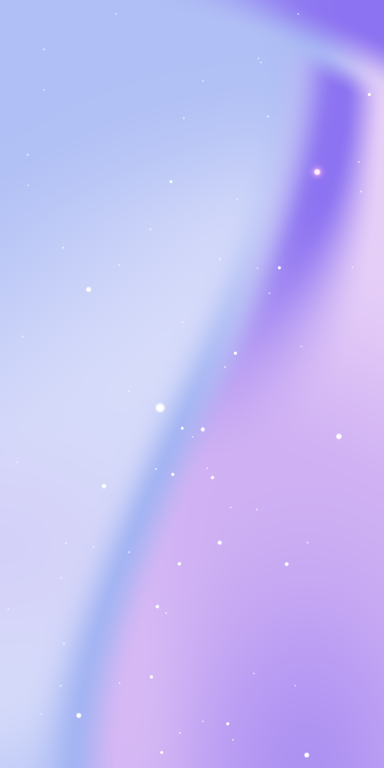
Reproduce this background procedurally as a Shadertoy shader.

```glsl
const vec3 SKY = vec3(0.69, 0.75, 0.96);
const vec3 PALE = vec3(0.84, 0.86, 0.98);
const vec3 LAVENDER = vec3(0.83, 0.81, 0.97);
const vec3 RIDGE = vec3(0.63, 0.70, 0.95);
const vec3 ORCHID = vec3(0.82, 0.70, 0.955);
const vec3 BLUSH = vec3(0.90, 0.81, 0.97);
const vec3 ROSE = vec3(0.87, 0.76, 0.96);
const vec3 LILAC = vec3(0.68, 0.57, 0.95);
const vec3 VIOLET = vec3(0.55, 0.45, 0.945);

float hash(vec2 p) {
    vec3 q = fract(p.xyx * vec3(0.1031, 0.1030, 0.0973));
    q += dot(q, q.yzx + 33.33);
    return fract((q.x + q.y) * q.z);
}

// Soft elliptical falloff
float glow(vec2 p, vec2 center, vec2 radius) {
    vec2 q = (p - center) / radius;
    return exp(-dot(q, q));
}

// Horizontal position of the sweeping fold at a given height
float foldEdge(float y) {
    return mix(0.19, 0.78, smoothstep(-0.02, 0.95, y));
}

// Lower rim of the violet corner at the top right
float cornerRim(float x) {
    return 1.0 - 0.09 * pow(max(x - 0.45, 0.0) / 0.55, 1.5);
}

vec3 leftSheet(vec2 uv, float d) {
    float pale = 1.0 - smoothstep(0.35, 0.85, uv.y - 0.4 * uv.x);
    pale *= 1.0 - smoothstep(0.70, 0.95, uv.y);
    vec3 col = mix(SKY, PALE, pale);
    col = mix(col, LAVENDER, 0.8 * glow(uv, vec2(0.0, 0.29), vec2(0.35, 0.13)));
    col = mix(col, SKY, 0.5 * glow(uv, vec2(0.08, -0.03), vec2(0.3, 0.08)));
    float strength = mix(0.95, 0.4, smoothstep(0.4, 0.75, uv.y));
    float width = mix(0.085, 0.065, smoothstep(0.0, 0.3, uv.y));
    float offset = min(d - 0.01, 0.0) / width;
    return mix(col, RIDGE, strength * exp(-offset * offset));
}

vec3 rightSheet(vec2 uv, float d) {
    vec3 col = mix(ORCHID, BLUSH, smoothstep(0.38, 0.72, uv.y + 0.25 * (uv.x - 0.8)));
    col = mix(col, ROSE, 0.8 * glow(uv, vec2(0.39, 0.06), vec2(0.14, 0.22)));
    col = mix(col, LILAC, glow(uv, vec2(0.80, -0.02), vec2(0.32, 0.25)));
    // Violet ribbon between the fold and its curved outer rim
    float drop = 0.9 - uv.y;
    float rim = 0.95 - 1.35 * drop * drop;
    float soft = mix(0.15, 0.055, smoothstep(0.45, 0.85, uv.y));
    float ribbon = 1.0 - smoothstep(rim - soft, rim + soft, uv.x);
    ribbon *= smoothstep(-0.06, 0.09, d) * smoothstep(0.36, 0.76, uv.y);
    return mix(col, VIOLET, ribbon);
}

float disc(vec2 p, vec2 center, float radius, float pixel) {
    float r = length(p - center);
    return 1.0 - smoothstep(radius * 0.5, radius + pixel, r);
}

// One jittered star in some cells of a grid
float starLayer(vec2 p, float cells, float density, vec2 sizes, float seed, float pixel) {
    vec2 id = floor(p * cells);
    vec2 key = id + seed;
    float present = step(hash(key), density);
    vec2 jitter = vec2(hash(key + 17.3), hash(key + 41.7));
    vec2 center = (id + mix(vec2(0.15), vec2(0.85), jitter)) / cells;
    float size = hash(key + 73.1);
    return present * disc(p, center, mix(sizes.x, sizes.y, size * size), pixel);
}

void mainImage(out vec4 fragColor, in vec2 fragCoord) {
    vec2 uv = fragCoord / iResolution.xy;
    vec2 aspect = vec2(1.0, iResolution.y / iResolution.x);
    vec2 p = uv * aspect;
    float pixel = 1.0 / iResolution.x;

    // Two sheets joined along the fold, closed below the corner
    float d = uv.x - foldEdge(uv.y);
    float spread = 0.06 * smoothstep(0.5, 0.85, uv.y);
    float fold = smoothstep(-0.01 - spread, 0.115, d);
    float rim = cornerRim(uv.x);
    float cap = smoothstep(rim - 0.055, rim - 0.008, uv.y);
    vec3 left = leftSheet(uv, d);
    vec3 seam = mix(left, BLUSH, 0.85 * smoothstep(0.82, 1.0, uv.x));
    vec3 right = mix(rightSheet(uv, d), seam, cap);
    vec3 col = mix(left, right, fold);

    // Violet corner
    float corner = smoothstep(rim - 0.025, rim + 0.04, uv.y);
    col = mix(col, VIOLET, corner * smoothstep(0.35, 0.9, uv.x));

    // Scattered stars and dust
    float stars = starLayer(p, 6.0, 0.22, vec2(0.003, 0.008), 5.0, pixel);
    float dust = 0.0;
    for (int i = 0; i < 2; i++) {
        float k = float(i);
        dust += starLayer(p, 8.0 + 3.0 * k, 0.11, vec2(0.0012, 0.002), 90.0 + 60.0 * k, pixel);
    }
    col = mix(col, vec3(1.0), clamp(stars + 0.55 * dust, 0.0, 1.0));

    // Bright star and rosy star with a halo
    vec2 brightStar = vec2(0.417, 0.469) * aspect;
    vec2 rosyStar = vec2(0.826, 0.776) * aspect;
    col = mix(col, vec3(1.0), disc(p, brightStar, 0.013, pixel));
    col = mix(col, vec3(0.95, 0.68, 0.97), 0.8 * glow(p, rosyStar, vec2(0.013)));
    col = mix(col, vec3(1.0, 0.93, 1.0), disc(p, rosyStar, 0.008, pixel));

    fragColor = vec4(col, 1.0);
}
```
